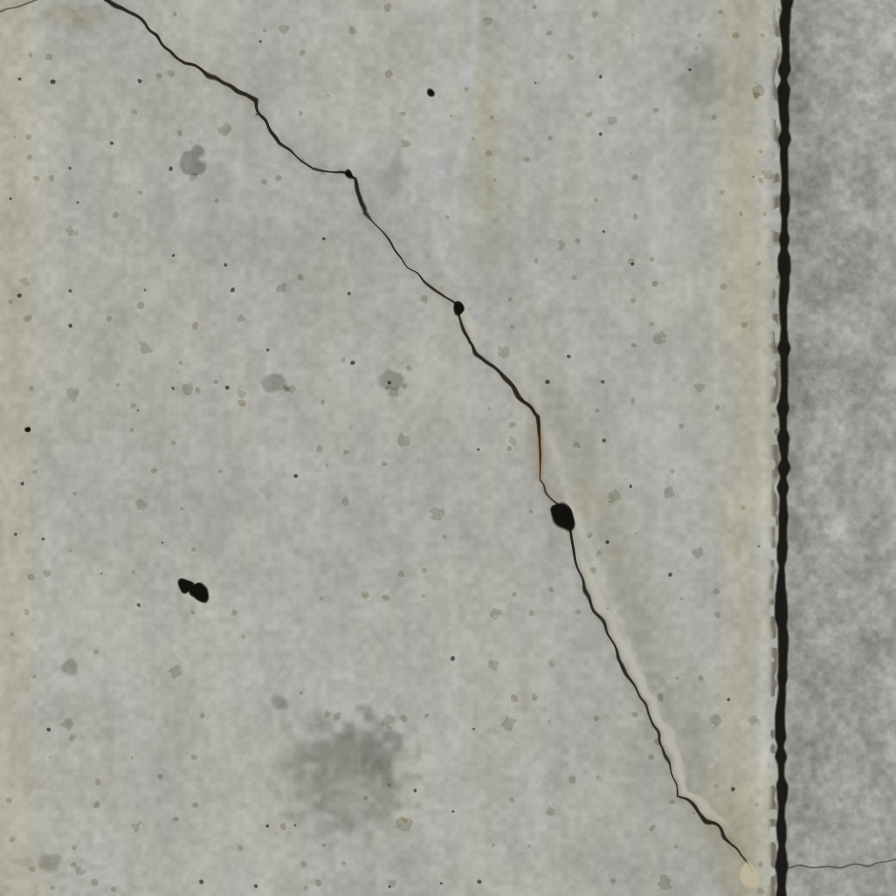
Give the GLSL for this texture, as a Shadertoy shader.

```glsl
// Weathered concrete wall with a diagonal crack, a dark panel joint, stains and pits.

float hash(vec2 p) {
    vec3 q = fract(p.xyx * 0.1031);
    q += dot(q, q.yzx + 33.33);
    return fract((q.x + q.y) * q.z);
}

float noise(vec2 p) {
    vec2 i = floor(p), f = fract(p);
    f = f * f * (3.0 - 2.0 * f);
    return mix(mix(hash(i), hash(i + vec2(1, 0)), f.x),
               mix(hash(i + vec2(0, 1)), hash(i + 1.0), f.x), f.y);
}

float fbm(vec2 p) {
    float sum = 0.0, amp = 0.5;
    for (int i = 0; i < 5; i++) {
        sum += amp * noise(p);
        p = mat2(1.6, 1.2, -1.2, 1.6) * p + 17.3;
        amp *= 0.5;
    }
    return sum;
}

float segment(vec2 p, vec2 a, vec2 b) {
    vec2 d = b - a;
    return length(p - a - d * clamp(dot(p - a, d) / dot(d, d), 0.0, 1.0));
}

float crackDistance(vec2 p) {
    const vec2 path[23] = vec2[23](
        vec2(.119, 1), vec2(.163, .974), vec2(.204, .928), vec2(.241, .915),
        vec2(.284, .885), vec2(.312, .841), vec2(.352, .811), vec2(.395, .803),
        vec2(.409, .762), vec2(.456, .702), vec2(.508, .658), vec2(.521, .616),
        vec2(.56, .579), vec2(.599, .538), vec2(.6, .464), vec2(.632, .427),
        vec2(.643, .375), vec2(.664, .316), vec2(.71, .232), vec2(.742, .167),
        vec2(.758, .112), vec2(.807, .069), vec2(.84, .03));
    float d = 1.0;
    for (int i = 0; i < 22; i++) d = min(d, segment(p, path[i], path[i + 1]));
    return d;
}

// Patch with a ragged rim: one inside, zero outside
float blot(vec2 p, vec2 center, vec2 radius, float soft) {
    float d = length((p - center) / radius) + 0.9 * (noise(p * 90.0) - 0.5);
    return 1.0 - smoothstep(1.0 - soft, 1.0 + soft, d);
}

float streak(float x, float center, float width) {
    float d = (x - center) / width;
    return exp(-d * d);
}

// Sparse specks, at most one per grid cell
float specks(vec2 p, float cells, float density, float size, float px) {
    vec2 g = p * cells, id = floor(g);
    vec2 center = 0.25 + 0.5 * vec2(hash(id + 7.0), hash(id + 23.0));
    float r = size * (0.4 + 0.6 * hash(id + 41.0));
    float d = length(fract(g) - center) / cells + 0.7 * size * (noise(p * 230.0) - 0.5);
    return step(hash(id + cells), density) * (1.0 - smoothstep(r - px, r + px, d));
}

void mainImage(out vec4 fragColor, in vec2 fragCoord) {
    vec2 p = fragCoord / iResolution.xy;
    float px = 1.0 / iResolution.y;
    float cloud = fbm(p * 7.0) - 0.5, mottle = fbm(p * vec2(34, 25)) - 0.5;
    float grain = fbm(p * 130.0) - 0.5, brushed = fbm(p * vec2(75, 5)) - 0.5;

    // Concrete ground
    vec3 col = vec3(.67, .672, .642) + .055 * cloud + .075 * mottle + .11 * grain + .045 * brushed;
    col += vec3(.025, .008, -.025) * (fbm(p * vec2(22, 9) + 31.0) - 0.5);

    // Vertical washes and the ochre strip beside the joint
    float x = p.x + 0.02 * (fbm(p * vec2(5, 9)) - 0.5);
    col += vec3(.012, .002, -.028) * streak(x, .015, .03);
    col += 0.025 * streak(x, .045, .016) * smoothstep(.5, .85, p.y);
    col += vec3(.008, -.005, -.04) * streak(x, .832, .024) * (1.0 + brushed);
    col += 0.04 * streak(p.x, .852, .007);

    // Pale runs that bend toward the crack
    float bend = 0.6 * max(.73 - p.y, 0.0);
    float runs = streak(x, .478 + .012 * p.y + bend, .01)
               + streak(x, .51 + .1 * max(p.y - .77, 0.0) + bend, .007);
    col += vec3(.018, .022, .045) * runs * smoothstep(.56, .72, p.y);
    col -= vec3(.02, .02, .035) * streak(x, .55, .026) * smoothstep(.62, .78, p.y);

    // Brown seepage beside the lower crack
    float low = 1.0 - smoothstep(.5, .66, p.y);
    col -= vec3(.042, .046, .064) * streak(x, .835 - .39 * p.y, .032) * low * (1.0 + mottle);
    col += 0.05 * streak(x, .815 - .4 * p.y, .006) * low * smoothstep(.1, .25, p.y);

    // Grey stains
    col -= vec3(.13, .13, .14) * blot(p, vec2(.385, .135), vec2(.062, .056), .5) * (.85 + mottle);
    col -= 0.07 * blot(p, vec2(.41, .165), vec2(.03), .6);
    col += 0.05 * blot(p, vec2(.395, .115), vec2(.022), .6);
    col -= 0.09 * blot(p, vec2(.778, .915), vec2(.026), .8);
    col -= 0.06 * blot(p, vec2(.437, .802), vec2(.014, .021), .6);
    col -= vec3(.05, .06, .09) * blot(p, vec2(.085, .982), vec2(.035, .013), .7);
    col -= 0.16 * blot(p, vec2(.213, .82), vec2(.016), .2);
    float scuffs = blot(p, vec2(.305, .573), vec2(.013, .01), .3)
                 + blot(p, vec2(.435, .576), vec2(.013, .01), .3)
                 + blot(p, vec2(.311, .217), vec2(.011), .3)
                 + blot(p, vec2(.08, .256), vec2(.009), .3)
                 + blot(p, vec2(.054, .037), vec2(.012), .3);
    col -= 0.12 * scuffs;

    // Scattered flecks and pinholes
    col -= vec3(.09, .09, .11) * specks(p, 17.0, .2, .008, px);
    col -= vec3(.1, .11, .14) * specks(p, 43.0, .12, .004, px);
    col *= 1.0 - 0.55 * specks(p + 5.0, 29.0, .09, .0025, px);

    // Right panel
    float jointX = .8705 + .006 * p.y + .004 * (noise(vec2(p.y * 35.0, 2)) - 0.5);
    vec3 panel = vec3(.625, .628, .608) + 0.2 * (mottle + grain) + 0.1 * cloud;
    col = mix(col, panel - 0.045 * streak(p.x, .89, .03), smoothstep(-.002, .002, p.x - jointX));

    // Main crack: pale broken lip, rust, then the dark line
    vec2 q = p + 0.008 * (vec2(noise(p * 65.0), noise(p * 65.0 + 50.0)) - 0.5);
    float crack = crackDistance(q), lip = crackDistance(q - vec2(.008, .003));
    float lipRange = smoothstep(.06, .1, p.y) * (1.0 - smoothstep(.36, .39, p.y)) + streak(p.y, .635, .02);
    col = mix(col, vec3(.75, .74, .68), 0.75 * lipRange * (1.0 - smoothstep(.002, .007, lip)));
    col -= 0.055 * exp(-crack / .006);
    col = mix(col, vec3(.58, .38, .22), 0.7 * streak(p.y, .5, .035) * exp(-crack / .004));
    float width = .0006 + .0018 * noise(p * 28.0);
    col = mix(vec3(.17, .15, .12), col, smoothstep(width - px, width + px, crack));

    // Hairline cracks at two corners
    float hair = min(segment(q, vec2(-.01, .986), vec2(.045, 1)), segment(q, vec2(.88, .03), vec2(1.01, .038)));
    col = mix(col, vec3(.3, .28, .24), 0.7 - 0.7 * smoothstep(0.0, .0005 + 1.5 * px, hair));

    // Open joint with a chipped edge
    float gap = .0045 + .004 * (noise(vec2(p.y * 90.0, 9)) - 0.5);
    float chips = streak(p.x, jointX - .009, .004) * smoothstep(.45, .7, noise(p * vec2(160, 110)));
    col = mix(col, vec3(.35, .31, .27), 0.65 * chips);
    col = mix(vec3(.1, .1, .085), col, smoothstep(-px, .0015 + px, abs(p.x - jointX) - gap));
    col = mix(col, vec3(.76, .72, .62), 0.8 * blot(p, vec2(.838, .022), vec2(.012), .3));

    // Deep holes
    float hole = min(length(q - vec2(.208, .346)) - .007, segment(q, vec2(.221, .342), vec2(.226, .339)) - .009);
    hole = min(hole, segment(q, vec2(.627, .429), vec2(.633, .416)) - .009);
    hole = min(hole, min(length(q - vec2(.511, .656)) - .006, length(q - vec2(.388, .805)) - .004));
    hole = min(hole, min(length(q - vec2(.029, .523)), length(q - vec2(.481, .896))) - .003);
    fragColor = vec4(mix(vec3(.075, .065, .05), col, smoothstep(-px, .001 + px, hole)), 1);
}
```
